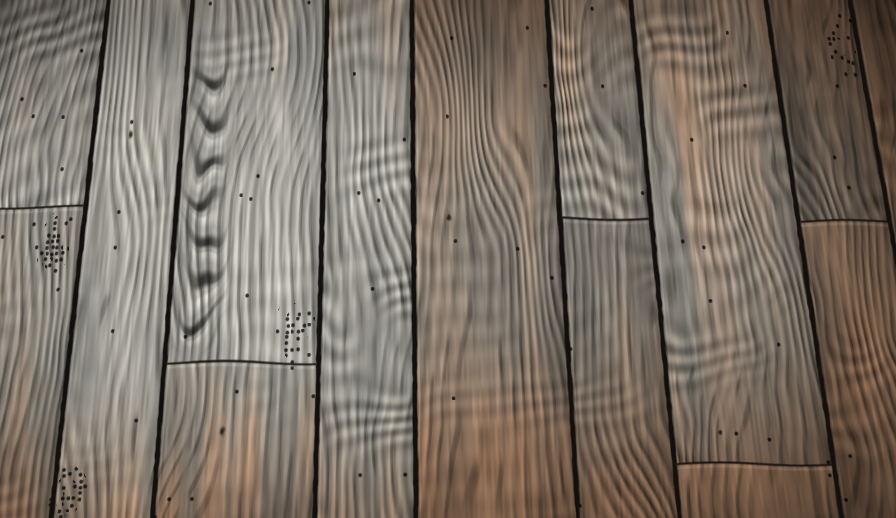
Give the GLSL for this texture, as a Shadertoy shader.

```glsl
float hash(vec2 p) {
    p = fract(p * vec2(0.1031, 0.1137));
    p += dot(p, p.yx + 33.33);
    return fract((p.x + p.y) * p.x * 17.3);
}

float noise(vec2 p) {
    vec2 i = floor(p), f = fract(p);
    f = f * f * (3.0 - 2.0 * f);
    return mix(mix(hash(i), hash(i + vec2(1, 0)), f.x),
               mix(hash(i + vec2(0, 1)), hash(i + vec2(1, 1)), f.x), f.y);
}

// Growth rings bent along the board
float growthRings(vec2 p, float seed, float figure) {
    float swirl = noise(p * vec2(16, 6) + seed);
    float curl = noise(p * vec2(42, 24) + seed * 1.7);
    return sin(p.x * 560.0 + 30.0 * swirl + 6.0 * figure * curl);
}

// Raised grain plus patches of hand-scraped ripple
float height(vec2 p, float seed, float figure) {
    float zone = smoothstep(0.3, 0.75, noise(p * vec2(9, 7) + seed + 5.0));
    float ripple = sin(p.y * 170.0 + p.x * 60.0 + 15.0 * noise(p * vec2(18, 14) + seed));
    float bumps = noise(p * vec2(75, 48) + seed * 2.3);
    return 0.24 * growthRings(p, seed, figure) + figure * (0.5 * zone * ripple + 0.45 * bumps);
}

void mainImage(out vec4 fragColor, in vec2 fragCoord) {
    vec2 uv = fragCoord / iResolution.xy;
    float pixel = 1.0 / iResolution.x;
    float down = 1.0 - uv.y;

    // Perspective: boards fan out towards the bottom
    float spread = 1.0 + 0.203 * down;
    vec2 p = vec2(0.436 + (uv.x - 0.436) / spread, down * 0.578);

    // Alternating narrow and wide boards
    float period = 0.2445, narrow = 0.094;
    float s = (p.x - 0.121) / period;
    float across = fract(s) * period;
    int board = clamp(2 * int(floor(s)) + (across < narrow ? 1 : 2), 0, 8);
    float fromLeft = across < narrow ? across : across - narrow;
    float fromRight = (across < narrow ? narrow : period) - across;
    float seamDist = min(fromLeft, fromRight) * spread;

    // Per-board end joint, figure strength and warmth
    float joints[9] = float[9](0.40, 2.0, 0.70, 2.0, 2.0, 0.421, 0.896, 0.428, 2.0);
    float figures[9] = float[9](0.8, 0.15, 0.3, 0.55, 0.25, 0.6, 0.75, 1.0, 0.5);
    float warmths[9] = float[9](0.0, 0.0, 0.0, 0.03, 0.34, 0.14, 0.12, 0.2, 0.3);
    float joint = joints[board] + 0.003 * sin(p.x * 40.0);
    float lower = step(joint, down);
    float figure = figures[board] * mix(1.0, 0.5, lower);
    float seed = float(board) * 7.31 + lower * 41.7;

    // Window sheen fading to warm, dark corners
    vec2 q = uv - vec2(0.36, 0.52);
    float falloff = dot(q * vec2(1.0, 1.1), q * vec2(1.0, 1.1));
    float streak = noise(p * vec2(55, 5) + seed);
    float cloud = noise(p * vec2(12, 9) + seed * 3.1);
    float tone = 0.63 - 0.46 * falloff - 0.3 * warmths[board];
    tone += 0.10 * (streak - 0.5) + 0.12 * (cloud - 0.5);
    tone += 0.07 * (hash(vec2(seed, 3.0)) - 0.5);
    float warm = smoothstep(0.22, 0.95, falloff + warmths[board] + 0.12 * lower
                            + 0.4 * streak * cloud + 0.1 * smoothstep(0.6, 1.0, down));

    // Relief lighting, pores and fine fibre
    float relief = height(p + vec2(0.0012, -0.0025), seed, figure) - height(p, seed, figure);
    float fibre = noise(p * vec2(430, 26) + seed);
    float pore = smoothstep(0.2, 1.0, growthRings(p, seed, figure))
               * smoothstep(0.25, 0.8, noise(p * vec2(110, 22) + seed));
    tone *= 1.0 + 0.75 * relief - 0.24 * pore + 0.22 * (fibre - 0.5);

    // Column of scalloped gouges on the third board
    float dx = (p.x - 0.246) / 0.016 + 0.8 * (noise(vec2(down * 16.0, 2.0)) - 0.5);
    float scallop = fract(down / 0.075 + 0.7 * noise(p * vec2(60, 20)) + 0.4 * dx * dx);
    float column = exp(-dx * dx) * smoothstep(0.1, 0.16, down)
                 * (1.0 - smoothstep(0.65, 0.69, down)) * (board == 2 ? 1.0 : 0.0);
    float gouge = smoothstep(0.5, 0.75, scallop) * (1.0 - smoothstep(0.82, 0.98, scallop));
    float lip = smoothstep(0.0, 0.12, scallop) * (1.0 - smoothstep(0.12, 0.4, scallop));
    tone *= 1.0 + column * (0.22 * lip - 0.65 * gouge);

    // Wormhole clusters and small knots
    vec2 wormAreas[4] = vec2[4](vec2(0.096, 0.484), vec2(0.927, 0.10),
                                vec2(0.344, 0.64), vec2(0.136, 0.96));
    vec2 knots[4] = vec2[4](vec2(0.275, 0.833), vec2(0.751, 0.833),
                            vec2(0.496, 0.417), vec2(0.160, 0.26));
    float worm = 0.0, knot = 0.0;
    for (int i = 0; i < 4; i++) {
        vec2 w = (vec2(p.x, down) - wormAreas[i]) / vec2(0.012, 0.05);
        worm = max(worm, exp(-dot(w, w)));
        vec2 k = (vec2(p.x, down) - knots[i]) / vec2(0.005, 0.016);
        knot = max(knot, 1.0 - smoothstep(0.2, 1.0, length(k) + 0.7 * noise(p * 180.0)));
    }
    vec2 grid = p * vec2(190, 150);
    vec2 jitter = vec2(hash(floor(grid)), hash(floor(grid) + 57.0)) * 0.4 + 0.3;
    float hole = 1.0 - smoothstep(0.15, 0.5, length(fract(grid) - jitter));
    hole *= step(hash(floor(grid) + 19.0), 0.75 * worm);
    tone *= 1.0 - 0.75 * max(hole, knot);

    vec3 wood = tone * mix(vec3(1.0, 0.99, 0.94), vec3(1.12, 0.86, 0.67), warm);

    // Bevelled edges, dark seams and thin end joints
    float rough = 0.0012 * (noise(vec2(p.y * 130.0, seed)) - 0.5);
    wood *= 1.0 - 0.3 * exp(-seamDist / 0.005);
    wood += 0.12 * exp(-pow((fromLeft * spread - 0.0048) / 0.0012, 2.0)) * (1.0 - falloff);
    float jointDist = abs(down - joint) * 0.578;
    wood += 0.07 * exp(-pow((down - joint - 0.007) / 0.003, 2.0));
    float seam = 1.0 - smoothstep(-pixel, pixel, seamDist - 0.0026 - rough);
    float endCut = 1.0 - smoothstep(-pixel, pixel, jointDist - 0.0011 - rough);
    wood = mix(wood, vec3(0.07, 0.06, 0.05), max(seam, 0.85 * endCut));

    fragColor = vec4(clamp(wood, 0.0, 1.0), 1.0);
}
```
